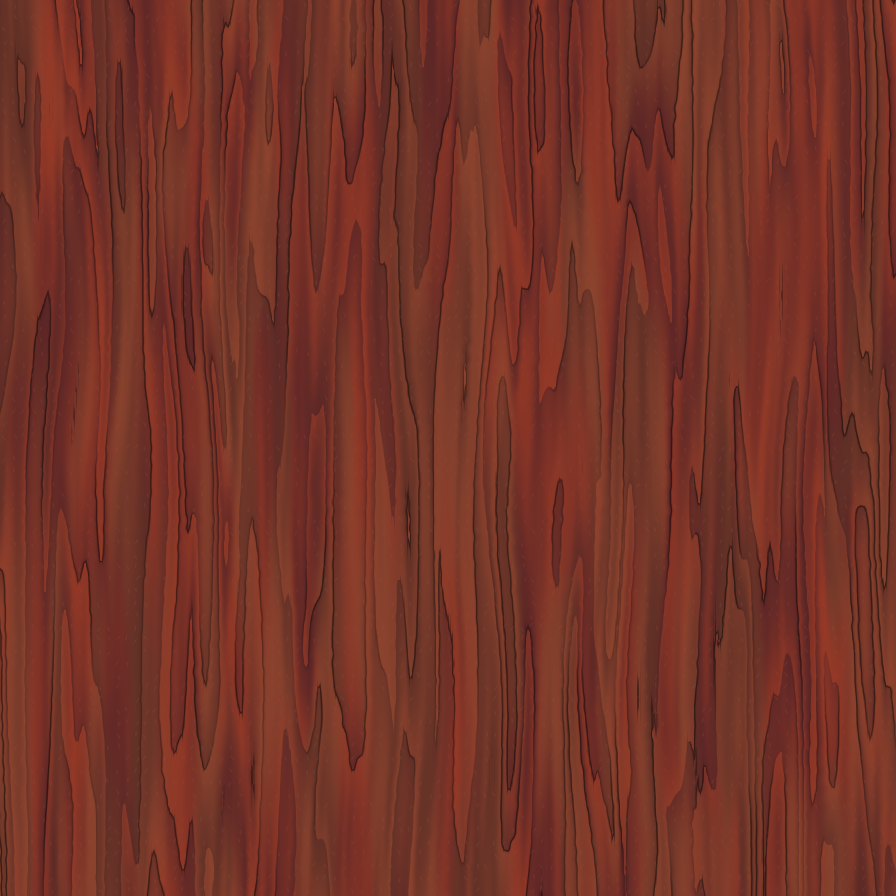
Reproduce this texture procedurally as a Shadertoy shader.

```glsl
// Reddish-brown wood with tall pointed grain, thin dark growth lines and faint pores.

// Integer hash of a lattice cell, 0 to 1.
float hash(vec2 cell) {
    uvec2 q = uvec2(ivec2(cell)) * uvec2(1597334673u, 3812015801u);
    uint n = (q.x ^ q.y) * 1597334673u;
    n = (n ^ (n >> 15)) * 2246822519u;
    n ^= n >> 13;
    return float(n >> 8) / 16777216.0;
}

// Smooth value noise, 0 to 1.
float noise(vec2 p) {
    vec2 i = floor(p), f = p - i;
    f = f * f * (3.0 - 2.0 * f);
    return mix(mix(hash(i), hash(i + vec2(1, 0)), f.x),
               mix(hash(i + vec2(0, 1)), hash(i + vec2(1, 1)), f.x), f.y);
}

// Bend the fibres and stagger them lengthwise, so that rings end in points.
vec2 bendFibres(vec2 p) {
    vec2 q = p;
    q.x += 0.016 * (noise(p * vec2(9.0, 4.5) + 40.0) - 0.5);
    q.x += 0.0016 * (noise(p * vec2(40.0, 100.0) + 12.0) - 0.5);
    q.y += 0.30 * (noise(p * vec2(31.0, 1.6) + 71.0) - 0.5);
    q.y += 0.09 * (noise(p * vec2(83.0, 4.0) + 23.0) - 0.5);
    return q;
}

// Growth height; each whole step is one ring.
float growth(vec2 p) {
    return 3.2 * noise(p * vec2(23.0, 2.1) + 5.0)
         + 2.0 * noise(p * vec2(53.0, 4.3) + 19.0)
         + 0.6 * noise(p * vec2(110.0, 7.0) + 33.0);
}

// Short slanted pores scattered one to a cell.
float pores(vec2 p) {
    vec2 g = p * vec2(95.0, 75.0);
    vec2 cell = floor(g);
    vec2 centre = 0.3 + 0.4 * vec2(hash(cell + 300.0), hash(cell + 500.0));
    vec2 d = (g - cell - centre) / vec2(95.0, 75.0);
    d.x -= d.y * mix(-0.8, 0.8, hash(cell + 700.0));
    float dash = 1.0 - smoothstep(0.0003, 0.0013, abs(d.x));
    dash *= 1.0 - smoothstep(0.001, 0.0035, abs(d.y));
    return dash * step(0.55, hash(cell + 900.0));
}

void mainImage(out vec4 fragColor, in vec2 fragCoord) {
    vec2 p = fragCoord / iResolution.y;
    vec2 fibre = bendFibres(p);

    // Sawtooth rings, with the sharp drop smoothed over about one pixel.
    float height = growth(fibre);
    float slope = max(length(vec2(dFdx(height), dFdy(height))), 1e-5);
    float ring = fract(height);
    float drop = clamp(slope * 1.2, 0.001, 0.5);
    float saw = min(ring / (1.0 - drop), (1.0 - ring) / drop);

    // Lightness: rings over broad and fine streaks.
    float broad = noise(fibre * vec2(38.0, 3.4) + 90.0);
    float fine = noise(fibre * vec2(150.0, 6.0) + 130.0);
    float light = 0.52 * saw + 0.48 * broad + 0.28 * fine - 0.18;
    light = smoothstep(-0.05, 1.0, light);

    // Hue drifts between red and brown along the grain.
    float hue = noise(fibre * vec2(44.0, 4.2) + 170.0);
    hue = smoothstep(0.2, 0.8, hue + 0.3 * (noise(fibre * vec2(95.0, 8.0) + 210.0) - 0.5));
    vec3 dark = mix(vec3(0.360, 0.150, 0.150), vec3(0.375, 0.186, 0.148), hue);
    vec3 bright = mix(vec3(0.580, 0.222, 0.150), vec3(0.550, 0.264, 0.180), hue);
    vec3 color = mix(dark, bright, light);

    // Thin dark line at each ring edge, with a soft shadow beside it.
    float edge = min(ring, 1.0 - ring) / (slope * iResolution.y);
    float strength = smoothstep(0.25, 0.8, noise(fibre * vec2(55.0, 6.0) + 250.0));
    strength *= 1.0 - smoothstep(0.15, 0.5, slope);
    float line = 1.0 - smoothstep(0.0, 0.0017, edge);
    float shadow = 1.0 - smoothstep(0.0, 0.004, edge);
    color *= 1.0 - strength * (0.38 * line + 0.07 * shadow);

    // Pores show mostly in the dark wood.
    color += vec3(0.04, 0.035, 0.03) * pores(p) * (1.0 - 0.7 * light);
    fragColor = vec4(color, 1.0);
}
```
